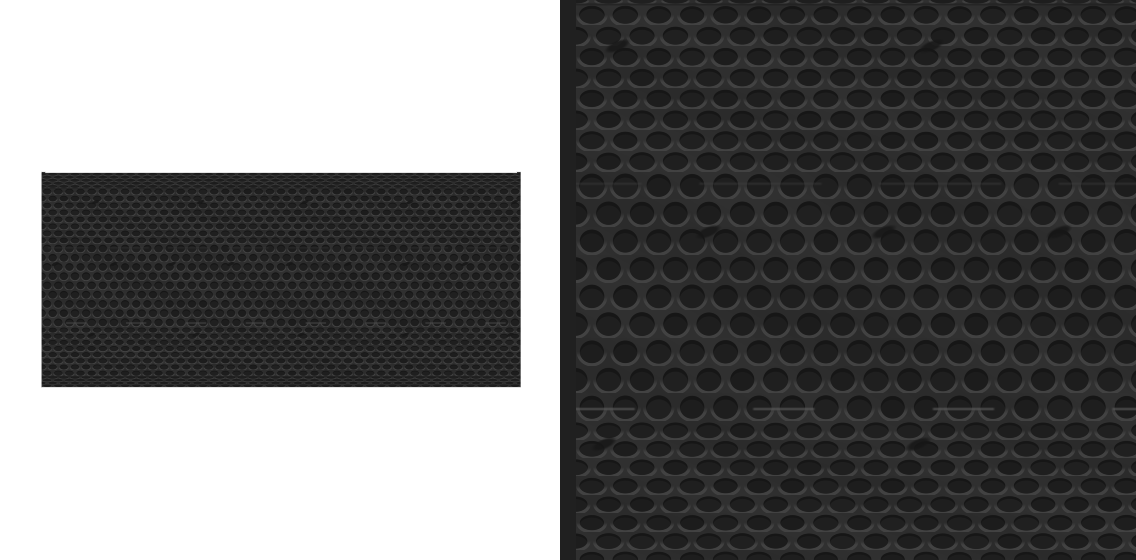
Left: the whole. Right: its middle third, enlarged.
Write a WebGL 1 fragment shader that draws this texture.

```glsl
precision highp float;
// Dark perforated speaker-grille panel, folded into five bands, on a white ground.

#define HOLES_ACROSS 43.0
#define HOLE_SIZE vec2(0.37, 0.42)
#define RIM_WIDTH 0.0019
#define SHADOW_SHIFT 0.34
#define VARIATION 0.06
#define DASHES 8.0
#define PANEL_MIN vec2(0.0742, 0.3086)
#define PANEL_MAX vec2(0.9297, 0.6914)

uniform vec2 u_resolution;

const vec3 WHITE = vec3(1.0);
const vec3 METAL = vec3(0.178);
const vec3 HOLE = vec3(0.118);
const vec3 SHADOW = vec3(0.088);
const vec3 RIM = vec3(0.26);
const vec3 SEAM = vec3(0.36);

float hash(vec2 p) {
  return fract(sin(dot(p, vec2(127.1, 311.7))) * 43758.5453);
}

// Coverage of the inside of a shape, from its signed distance.
float fill(float d, float aa) {
  return 1.0 - smoothstep(-0.6 * aa, 0.6 * aa, d);
}

float boxDistance(vec2 p, vec2 lo, vec2 hi) {
  vec2 d = max(lo - p, p - hi);
  return max(d.x, d.y);
}

float ellipseDistance(vec2 p, vec2 radii) {
  float k = length(p / radii);
  return k * (k - 1.0) / max(length(p / (radii * radii)), 1.0);
}

// Adds the rows of one band to the row coordinate and sets the row height inside it.
void addBand(float y, float lo, float hi, float rows, inout float row, inout float height) {
  row += rows * clamp((y - lo) / (hi - lo), 0.0, 1.0);
  if (y >= lo && y < hi) height = (hi - lo) / rows;
}

float hairline(float y, float center, float aa) {
  return 1.0 - smoothstep(0.0, max(0.0014, aa), abs(y - center));
}

// Broken line along a fold.
float dashes(float u, float start, float len) {
  float x = fract(u * DASHES - start);
  return smoothstep(0.0, 0.02, x) * (1.0 - smoothstep(len - 0.02, len, x));
}

// Evenly spaced slanted dark scuffs along one row.
float scuffs(vec2 p, float y, float period, float phase) {
  float x = (fract((p.x - phase) / period + 0.5) - 0.5) * period;
  vec2 q = vec2(x, p.y - y - 0.35 * x);
  return 1.0 - smoothstep(0.5, 1.0, length(q / vec2(0.0085, 0.0038)));
}

vec3 grille(vec2 p, float aa) {
  float u = (p.x - PANEL_MIN.x) / (PANEL_MAX.x - PANEL_MIN.x);

  // Bands from bottom to top, each with its own foreshortening
  float row = 0.0;
  float height = 0.0055;
  addBand(p.y, PANEL_MIN.y, 0.3281, 4.0, row, height);
  addBand(p.y, 0.3281, 0.4160, 8.0, row, height);
  addBand(p.y, 0.4160, 0.5645, 9.0, row, height);
  addBand(p.y, 0.5645, 0.6641, 8.0, row, height);
  addBand(p.y, 0.6641, PANEL_MAX.y, 5.0, row, height);

  // Staggered cell
  float column = u * HOLES_ACROSS + 0.5 * mod(floor(row), 2.0);
  vec2 cell = vec2(floor(column), floor(row));
  vec2 pitch = vec2((PANEL_MAX.x - PANEL_MIN.x) / HOLES_ACROSS, height);
  vec2 q = (fract(vec2(column, row)) - 0.5) * pitch;
  float tone = hash(cell) - 0.5;
  vec2 radii = HOLE_SIZE * pitch * (1.0 + VARIATION * tone);

  // Metal with a lit lower rim, then the hole with a shaded upper wall
  float d = ellipseDistance(q, radii);
  float hole = fill(d, aa);
  float rimWidth = min(RIM_WIDTH, 0.2 * height);
  float lower = smoothstep(-0.1, 0.6, -q.y / radii.y);
  vec3 color = METAL * (1.0 + 0.06 * sin(column * 0.7 + row));
  color = mix(color, RIM, fill(d - rimWidth, aa) * lower);
  float lit = fill(ellipseDistance(q + vec2(0.0, SHADOW_SHIFT * radii.y), radii), aa);
  vec3 depth = mix(SHADOW, HOLE + 0.015 * tone, lit);
  color = mix(color, depth, hole);

  // Scuffs and fold lines
  float scuff = scuffs(p, 0.6393, 0.187, 0.171) + scuffs(p, 0.4023, 0.187, 0.163)
              + scuffs(p, 0.5286, 0.1045, 0.412);
  color = mix(color, SHADOW, 0.85 * min(scuff, 1.0));
  float folds = hairline(p.y, 0.6641, aa) + hairline(p.y, 0.3281, aa);
  color = mix(color, HOLE, 0.6 * folds);
  color = mix(color, SEAM, 0.65 * hairline(p.y, 0.4232, aa) * dashes(u, 0.4, 0.36));
  color = mix(color, RIM, 0.35 * hairline(p.y, 0.5573, aa) * dashes(u, 0.1, 0.7));
  return color;
}

void main() {
  vec2 p = gl_FragCoord.xy / u_resolution;
  float aa = 1.0 / min(u_resolution.x, u_resolution.y);

  // Panel outline with a small tip at both upper corners
  float outline = boxDistance(p, PANEL_MIN, PANEL_MAX);
  vec2 mirrored = vec2(abs(p.x - 0.502), p.y);
  outline = min(outline, boxDistance(mirrored, vec2(0.421, 0.690), vec2(0.4277, 0.6930)));
  gl_FragColor = vec4(mix(WHITE, grille(p, aa), fill(outline, aa)), 1.0);
}
```
